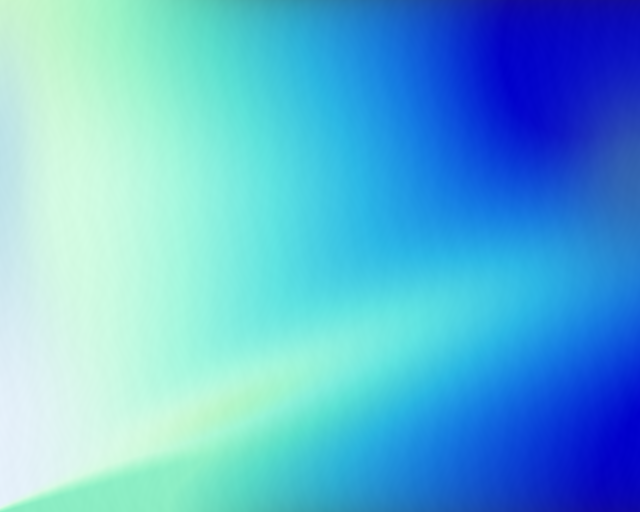
A WebGL 1 fragment shader for this background:

```glsl
precision highp float;
// Soft gradient backdrop: pale mint to deep blue, crossed by a rising beam of light.

uniform vec2 u_resolution;

#define SLOPE 7.31        // ramp steps across the canvas width
#define START 0.105       // where the ramp leaves its palest colour
#define BEAM_SPREAD 0.225 // growth of the beam width along x
#define BEAM_GAIN 2.15    // growth of the beam strength along x
#define FLOOR_STEP 1.2    // palest ramp step allowed under the beam
#define MOTTLE 0.004      // strength of the faint upright ripples
#define POOL_CENTER vec2(0.85, 0.83)
#define POOL_RADIUS vec2(0.16, 0.23)
#define HAZE_LOW vec3(0.90, 0.94, 0.985)
#define HAZE_HIGH vec3(0.73, 0.88, 0.91)
#define SLATE vec3(0.24, 0.43, 0.65)

float bell(float x) {
  return exp(-x * x);
}

// Height of the beam's centre line
float beamHeight(float x) {
  return 0.01 + x * (0.562 - 0.085 * x);
}

// Seven colours, one per unit step
vec3 ramp(float s) {
  vec3 c = vec3(0.855, 0.99, 0.89);
  c = mix(c, vec3(0.63, 0.97, 0.87), clamp(s, 0.0, 1.0));
  c = mix(c, vec3(0.37, 0.89, 0.88), clamp(s - 1.0, 0.0, 1.0));
  c = mix(c, vec3(0.17, 0.72, 0.90), clamp(s - 2.0, 0.0, 1.0));
  c = mix(c, vec3(0.08, 0.49, 0.89), clamp(s - 3.0, 0.0, 1.0));
  c = mix(c, vec3(0.03, 0.25, 0.855), clamp(s - 4.0, 0.0, 1.0));
  return mix(c, vec3(0.0, 0.0, 0.81), clamp(s - 5.0, 0.0, 1.0));
}

// Layered sines, stretched upright
float ripples(vec2 p) {
  float fine = sin(p.x * 330.0 + 2.0 * sin(p.y * 41.0)) * sin(p.y * 120.0 + 3.0 * sin(p.x * 67.0));
  return fine + 0.7 * sin(p.x * 170.0 + 9.0 * p.y + sin(p.y * 23.0));
}

void main() {
  vec2 p = gl_FragCoord.xy / u_resolution;
  float rise = p.y - beamHeight(p.x);
  float width = 0.012 + BEAM_SPREAD * p.x;
  float above = smoothstep(-0.5 * width, 0.5 * width, rise);
  float below = smoothstep(0.0, width, -rise);
  float top = smoothstep(0.6, 1.0, p.y);

  // Position on the ramp: horizontal slope, tilt, beam and blue pool
  float s = (p.x - START) * SLOPE;
  s += above * mix(-0.4, 0.4, top);
  s -= (0.4 + BEAM_GAIN * p.x) * bell(rise / width);
  s += bell(length((p - POOL_CENTER) / POOL_RADIUS));
  s = 0.5 * (s + sqrt(s * s + 0.25));
  s = max(s, FLOOR_STEP * below);
  vec3 color = ramp(s);

  // Warm green tint at the top, under the beam and on its bright streak
  float streak = bell((p.x - 0.36) / 0.12) * bell(rise / 0.04);
  float greenTint = max(max(top, below), streak);
  greenTint *= 1.0 - smoothstep(1.5, 3.5, s);
  color -= vec3(0.03, 0.015, 0.095) * greenTint;

  // Pale haze along the left side
  float hazeWidth = mix(0.14, 0.055, smoothstep(0.1, 0.6, p.y));
  float haze = bell(p.x / hazeWidth) * above * (1.0 - smoothstep(0.7, 1.1, p.y));
  vec3 hazeColor = mix(HAZE_LOW, HAZE_HIGH, smoothstep(0.15, 0.7, p.y));
  color = mix(color, hazeColor, 0.95 * haze);

  // Slate glow on the right side
  float glow = bell((1.0 - p.x) / 0.115) * bell((p.y - 0.67) / 0.18);
  color = mix(color, SLATE, 0.8 * glow);

  // Muted blues at the top and bottom edges
  float rim = exp((p.y - 1.0) / 0.05) + 0.9 * exp(-p.y / 0.055);
  vec3 muted = color * 0.76 + vec3(0.07, 0.04, 0.0);
  color = mix(color, muted, min(rim, 1.0) * smoothstep(0.8, 3.2, s));

  color += MOTTLE * ripples(p);
  gl_FragColor = vec4(clamp(color, 0.0, 1.0), 1.0);
}
```
